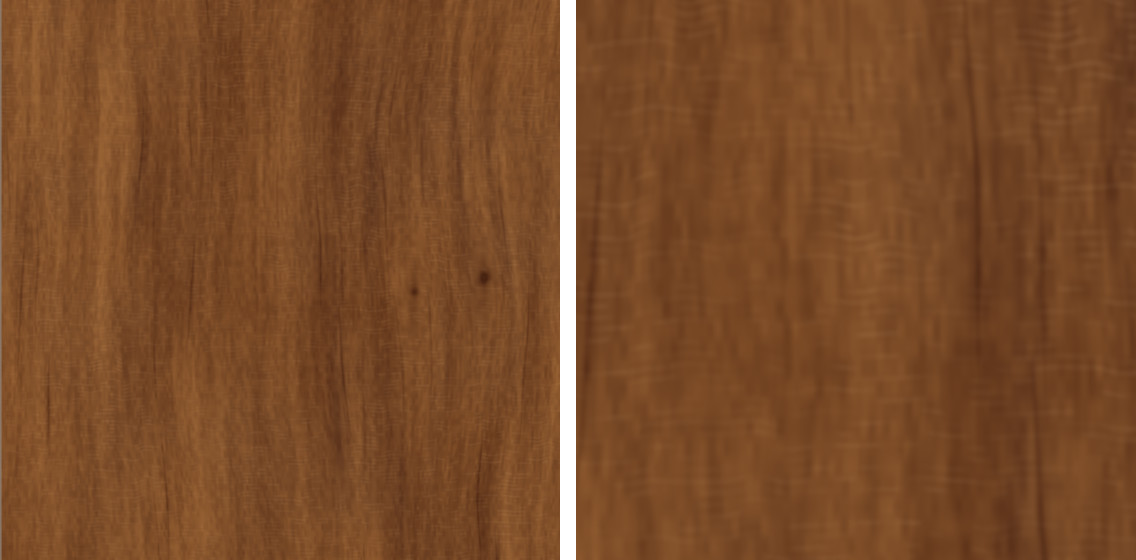
Left, the full canvas; right, a detail of the centre.
A Shadertoy shader for this texture:

```glsl
// Warm brown wood veneer with upright grain, drawn from stretched value noise.
// Layers: broad bands, fine fibres, tapered dark streaks, two small knots and
// a faint mesh of short pale cross dashes; all share one gently warped space.

#define MID_BROWN vec3(0.482, 0.294, 0.153)
#define TONE_STEP vec3(0.048, 0.039, 0.022)
#define COOL_TINT vec3(-0.010, 0.002, 0.013)
#define EDGE_GREY vec3(0.56, 0.51, 0.47)
#define BAND_GAIN 1.05
#define FIBRE_GAIN 0.85
#define STREAK_GAIN 1.5
#define MESH_GAIN 0.85
#define WARP 0.022
#define EDGE_WIDTH 0.0028

float hash(vec2 p) {
    return fract(sin(dot(p, vec2(127.1, 311.7))) * 43758.5453);
}

// Smooth value noise in -1..1
float noise(vec2 p) {
    vec2 i = floor(p), f = fract(p);
    f = f * f * (3.0 - 2.0 * f);
    float low = mix(hash(i), hash(i + vec2(1, 0)), f.x);
    float high = mix(hash(i + vec2(0, 1)), hash(i + vec2(1, 1)), f.x);
    return 2.0 * mix(low, high, f.y) - 1.0;
}

// Scattered spindle-shaped streaks: one per chosen cell, tapered at both ends
float streaks(vec2 p, vec2 grid, float share, float width) {
    vec2 q = p * grid, cell = floor(q);
    float dark = 0.0;
    for (int j = -1; j <= 1; j++)
    for (int i = -1; i <= 1; i++) {
        vec2 id = cell + vec2(i, j);
        float pick = hash(id + 3.7);
        if (pick > share) continue;
        vec2 d = q - id - vec2(hash(id + 11.3), hash(id + 23.9));
        d.x += d.y * 0.5 * (hash(id + 41.1) - 0.5);
        float reach = mix(0.35, 0.95, hash(id + 57.2));
        float taper = max(0.0, 1.0 - d.y * d.y / (reach * reach));
        float body = exp(-d.x * d.x / (width * width * (0.15 + taper)));
        dark = max(dark, body * taper * (0.4 + 0.6 * pick / share));
    }
    return dark;
}

// Rows of short pale horizontal dashes with broken, uneven spacing
float mesh(vec2 p) {
    float row = p.y * 150.0 + 0.5 * noise(p * vec2(50.0, 9.0));
    float line = 0.5 + 0.5 * cos(6.2832 * row);
    float dash = noise(vec2(p.x * 75.0, floor(row + 0.5) * 7.3));
    float patches = 0.65 + 0.35 * noise(p * vec2(22.0, 6.0));
    return line * smoothstep(-0.2, 0.7, dash) * patches;
}

void mainImage(out vec4 fragColor, in vec2 fragCoord) {
    vec2 uv = fragCoord / iResolution.xy;

    // Gently wandering grain space
    vec2 grain = uv;
    grain.x += WARP * noise(uv * vec2(3.5, 2.6) + 5.0);
    grain.x += 0.2 * WARP * noise(uv * vec2(12.0, 9.0));

    // Small knots that push the grain aside
    float knots = 0.0;
    for (int k = 0; k < 2; k++) {
        float n = float(k);
        vec2 d = uv - vec2(0.74 + 0.125 * n, 0.478 + 0.026 * n);
        vec2 e = d / vec2(0.045, 0.10);
        grain.x -= 0.45 * d.x * exp(-dot(e, e));
        float size = 0.008 + 0.003 * n;
        float core = exp(-dot(d, d) / (size * size));
        float tail = exp(-d.x * d.x / 0.00005 - d.y * d.y / 0.003);
        knots += core * (1.6 + 1.0 * n) + 0.8 * tail;
    }

    // Broad bands, blotches and a pale middle stripe
    float tone = BAND_GAIN * noise(grain * vec2(8.0, 1.1) + 17.0);
    tone += 0.85 * noise(grain * vec2(26.0, 2.4) + 31.0);
    tone += 0.50 * noise(uv * vec2(6.0, 4.5) + 8.0);
    tone += 0.9 * exp(-pow((grain.x - 0.52) / 0.04, 2.0));

    // Curled figure on the left side
    vec2 curl = (uv - vec2(0.05, 0.66)) * vec2(1.0, 0.75);
    float radius = length(curl) + 0.012 * noise(uv * 18.0);
    float figure = noise(vec2(radius * 55.0, 2.5 * uv.x)) - 0.5;
    tone += 0.8 * figure * exp(-radius * radius / 0.012);

    // Fibres from streaky to granular
    float fibre = 0.75 * noise(grain * vec2(75.0, 6.0));
    fibre += 0.65 * noise(grain * vec2(150.0, 18.0) + 50.0);
    fibre += 0.75 * noise(grain * vec2(230.0, 85.0) + 90.0);
    tone += FIBRE_GAIN * fibre;

    // Wide smoky streaks, then narrow dark pores
    float smoky = streaks(grain, vec2(9.0, 2.6), 0.35, 0.13);
    float ragged = 0.75 + 0.5 * noise(grain * vec2(95.0, 11.0) + 70.0);
    float pores = streaks(grain, vec2(24.0, 6.0), 0.22, 0.055);
    tone -= STREAK_GAIN * (smoky * ragged + 1.1 * pores);
    tone -= 1.6 * knots;

    // Pale cross dashes
    float dashes = mesh(uv);
    tone += MESH_GAIN * (dashes - 0.2);

    // Colour: rolled-off tone, slight cool shift, thin grey left edge
    tone = clamp(tone + 0.15, -4.0, 2.4);
    vec3 color = MID_BROWN + TONE_STEP * tone;
    color += COOL_TINT * (0.9 * dashes + 0.6 * smoky + 0.4 * noise(uv * 9.0));
    float pixel = 1.0 / iResolution.x;
    float edge = 1.0 - smoothstep(EDGE_WIDTH - pixel, EDGE_WIDTH + pixel, uv.x);
    color = mix(color, EDGE_GREY, 0.8 * edge);
    fragColor = vec4(color, 1.0);
}
```
